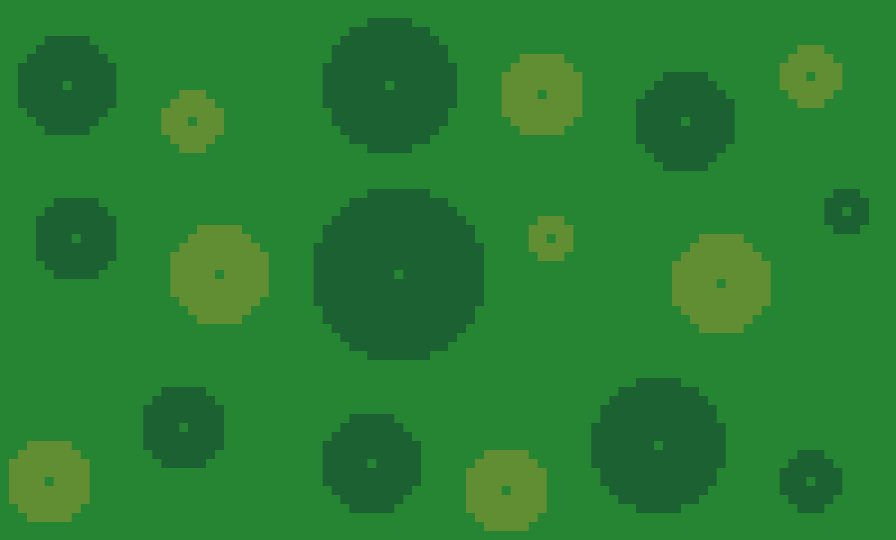
Give the GLSL for this pattern, as a Shadertoy shader.

```glsl
// Blocky dark and olive discs with pierced centres, scattered on a green field.

const vec2 GRID = vec2(100.0, 60.0);   // square blocks across one tile
const int ROWS = 3;
const int PER_ROW = 6;
const int SAMPLES = 3;                 // edge smoothing samples per axis

const vec3 FIELD_GREEN = vec3(0.145, 0.520, 0.196);
const vec3 DARK_GREEN = vec3(0.104, 0.380, 0.196);
const vec3 OLIVE = vec3(0.385, 0.555, 0.200);

// Disc diameters in blocks, bottom row first; negative means olive.
// Each row adds up to 60, leaving 40 blocks of free space.
const int DISCS[18] = int[18](
    -9, 9, 11, -9, 15, 7,
    9, -11, 19, -5, -11, 5,
    11, -7, 15, -9, 11, -7);

// Evenly spread irregular value in 0..1 for item number i.
float scatter(int i, float stepSize, float start) {
    return fract(float(i) * stepSize + start);
}

// Shortest offset between two blocks on the wrapping grid.
vec2 wrapOffset(vec2 a, vec2 b) {
    vec2 d = a - b;
    return d - GRID * round(d / GRID);
}

// True inside a round disc, except for its single centre block.
bool inDisc(vec2 offset, float diameter) {
    float d = length(offset);
    return d < 0.5 * diameter && d > 0.5;
}

// Colour of one block: lay discs along each row with random slack.
vec3 blockColor(vec2 block) {
    vec3 color = FIELD_GREEN;
    float gap = (GRID.x - 60.0) / float(PER_ROW);
    float rowHeight = GRID.y / float(ROWS);
    float cursor = 0.0;
    for (int i = 0; i < ROWS * PER_ROW; i++) {
        if (i % PER_ROW == 0) cursor = 0.0;
        float diameter = float(abs(DISCS[i]));
        vec2 slack = vec2(gap - 1.0, rowHeight - 1.0 - diameter);
        vec2 jitter = vec2(scatter(i, 0.755, 0.35), scatter(i, 0.618, 0.2));
        vec2 corner = vec2(cursor, rowHeight * float(i / PER_ROW) + 0.5);
        corner = floor(corner + jitter * slack);
        vec2 center = corner + 0.5 * (diameter - 1.0);
        if (inDisc(wrapOffset(block, center), diameter))
            color = DISCS[i] < 0 ? OLIVE : DARK_GREEN;
        cursor += diameter + gap;
    }
    return color;
}

void mainImage(out vec4 fragColor, in vec2 fragCoord) {
    // Average several samples per pixel to smooth the block edges.
    vec3 sum = vec3(0.0);
    for (int y = 0; y < SAMPLES; y++) {
        for (int x = 0; x < SAMPLES; x++) {
            vec2 shift = (vec2(x, y) + 0.5) / float(SAMPLES) - 0.5;
            vec2 uv = (fragCoord + shift) / iResolution.xy;
            sum += blockColor(floor(fract(uv) * GRID));
        }
    }
    fragColor = vec4(sum / float(SAMPLES * SAMPLES), 1.0);
}
```
